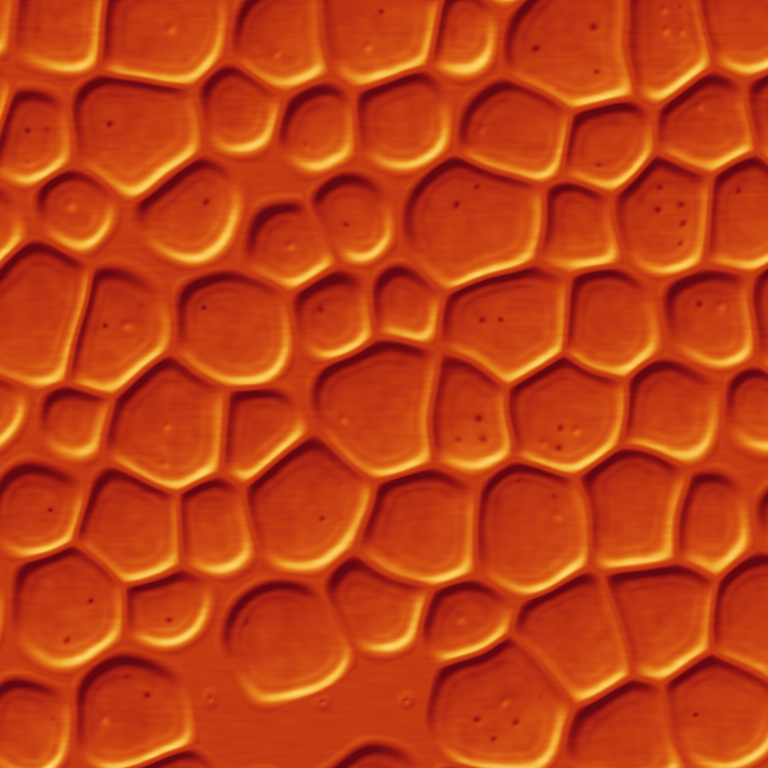
A Shadertoy shader for this texture:

```glsl
// Packed rounded cells in orange relief, lit from one side like a micrograph.
#define CELLS 7.8        // cells across the canvas
#define JITTER 0.42      // scatter of the cell centres
#define R_MIN 0.40       // smallest cell radius, in cell spacings
#define R_MAX 0.75       // largest cell radius
#define CORNER 22.0      // higher gives sharper corners
#define RIM 3.3          // contrast of the cell edges
#define DOME 0.85        // shading across each cell
#define MOTTLE 0.55      // uneven cell interior
#define SPOT_SHARE 0.13  // share of sites that hold a granule
#define STREAKS 0.35     // horizontal scan lines
#define OPEN_EDGE 0.14   // height of the sparse strip at the bottom
#define BRIGHT_SIDE vec2(0.47, -0.88)

vec2 hash2(vec2 p) {
    vec3 q = fract(vec3(p.xyx) * vec3(0.1031, 0.1030, 0.0973));
    q += dot(q, q.yzx + 33.33);
    return fract((q.xx + q.yz) * q.zy);
}

float gradientNoise(vec2 p) {
    vec2 i = floor(p), f = p - i;
    vec2 u = f * f * f * (f * (f * 6.0 - 15.0) + 10.0);
    vec2 o = vec2(0.0, 1.0);
    float a = dot(hash2(i) * 2.0 - 1.0, f);
    float b = dot(hash2(i + o.yx) * 2.0 - 1.0, f - o.yx);
    float c = dot(hash2(i + o.xy) * 2.0 - 1.0, f - o.xy);
    float d = dot(hash2(i + o.yy) * 2.0 - 1.0, f - o.yy);
    return mix(mix(a, b, u.x), mix(c, d, u.x), u.y);
}

float bell(float x, float centre, float width) {
    float t = (x - centre) / width;
    return exp(-t * t);
}

// Centre and radius of one cell; empty places have no radius
vec3 cellSite(vec2 id) {
    vec2 centre = id + 0.5 + (hash2(id + 71.0) - 0.5) * JITTER;
    centre.x += 0.5 * mod(id.y, 2.0) - 0.25;
    vec2 h = hash2(id + 137.0);
    float radius = mix(R_MIN, R_MAX, h.x);
    if (centre.y < OPEN_EDGE * CELLS && h.y > 0.55) radius = 0.0;
    return vec3(centre, radius);
}

// The cell that owns a point, by power distance
vec3 owningCell(vec2 p) {
    vec3 owner = vec3(0.0);
    float best = 1e5;
    for (int y = -2; y <= 2; y++)
    for (int x = -2; x <= 2; x++) {
        vec3 s = cellSite(floor(p) + vec2(x, y));
        vec2 q = p - s.xy;
        float power = dot(q, q) - s.z * s.z;
        if (power < best) { best = power; owner = s; }
    }
    return owner;
}

// Outward normal (xy), rounded inner distance (z), distance to neighbours (w)
vec4 cellEdge(vec2 p, vec3 own) {
    vec2 q = p - own.xy;
    float w = exp(-CORNER * (own.z * 1.04 - length(q)));
    float total = w, nearest = 1.0;
    vec2 normal = w * q / (length(q) + 0.001);
    for (int y = -2; y <= 2; y++)
    for (int x = -2; x <= 2; x++) {
        vec3 s = cellSite(floor(p) + vec2(x, y));
        vec2 gap = s.xy - own.xy;
        float span = length(gap);
        if (span < 0.001) continue;
        float border = (span * span + own.z * own.z - s.z * s.z) / (2.0 * span);
        float d = border - dot(q, gap / span);
        nearest = min(nearest, d);
        w = exp(-CORNER * d);
        total += w;
        normal += w * gap / span;
    }
    return vec4(normal / total, -log(total) / CORNER, nearest);
}

// Small pits and bumps inside the cells
float granules(vec2 p) {
    vec2 id = floor(p * 5.0);
    vec2 h = hash2(id + 311.0);
    vec2 centre = 0.35 + 0.3 * hash2(id + 523.0);
    vec2 v = (fract(p * 5.0) - centre) / mix(0.14, 0.24, h.y);
    float relief = 1.9 * dot(v, BRIGHT_SIDE) + mix(-1.7, 0.6, step(0.7, h.y));
    return step(h.x, SPOT_SHARE) * relief * exp(-dot(v, v));
}

// Heat colours from deep red to pale yellow, for tone -1 to 6
vec3 heat(float tone) {
    vec3 ramp[8] = vec3[8](
        vec3(0.40, 0.03, 0.06), vec3(0.54, 0.07, 0.07),
        vec3(0.67, 0.14, 0.07), vec3(0.76, 0.22, 0.07),
        vec3(0.83, 0.33, 0.08), vec3(0.88, 0.47, 0.10),
        vec3(0.95, 0.68, 0.22), vec3(0.99, 0.84, 0.44));
    float t = clamp(tone + 1.0, 0.0, 6.999);
    int i = int(t);
    return mix(ramp[i], ramp[i + 1], fract(t));
}

void mainImage(out vec4 fragColor, in vec2 fragCoord) {
    vec2 uv = fragCoord / iResolution.y;
    vec2 p = uv * CELLS;
    p += 0.13 * vec2(gradientNoise(p * 1.3), gradientNoise(p * 1.3 + 40.0));

    vec3 own = owningCell(p);
    vec4 edge = cellEdge(p, own);
    float inside = smoothstep(-0.02, 0.10, edge.z);
    float core = smoothstep(0.14, 0.28, edge.z);

    // Edge relief: main rim, faint inner ring, reversed outer halo
    float profile = RIM * bell(edge.z, 0.05, 0.062)
                  + 0.65 * bell(edge.z, 0.19, 0.035)
                  - 0.70 * bell(edge.z, -0.07, 0.035);
    float rim = dot(edge.xy, BRIGHT_SIDE) * profile * smoothstep(0.0, 0.05, edge.w);

    // Interior relief
    float dome = DOME * dot(p - own.xy, BRIGHT_SIDE) / max(own.z, 0.1);
    float mottle = MOTTLE * (gradientNoise(p * 3.2) + 0.8 * gradientNoise(p * 8.0));
    float streaks = STREAKS * gradientNoise(uv * vec2(25.0, 170.0));

    float tone = 2.05 + rim + inside * (dome + mottle) + core * granules(p) + streaks;
    fragColor = vec4(heat(tone), 1.0);
}
```
